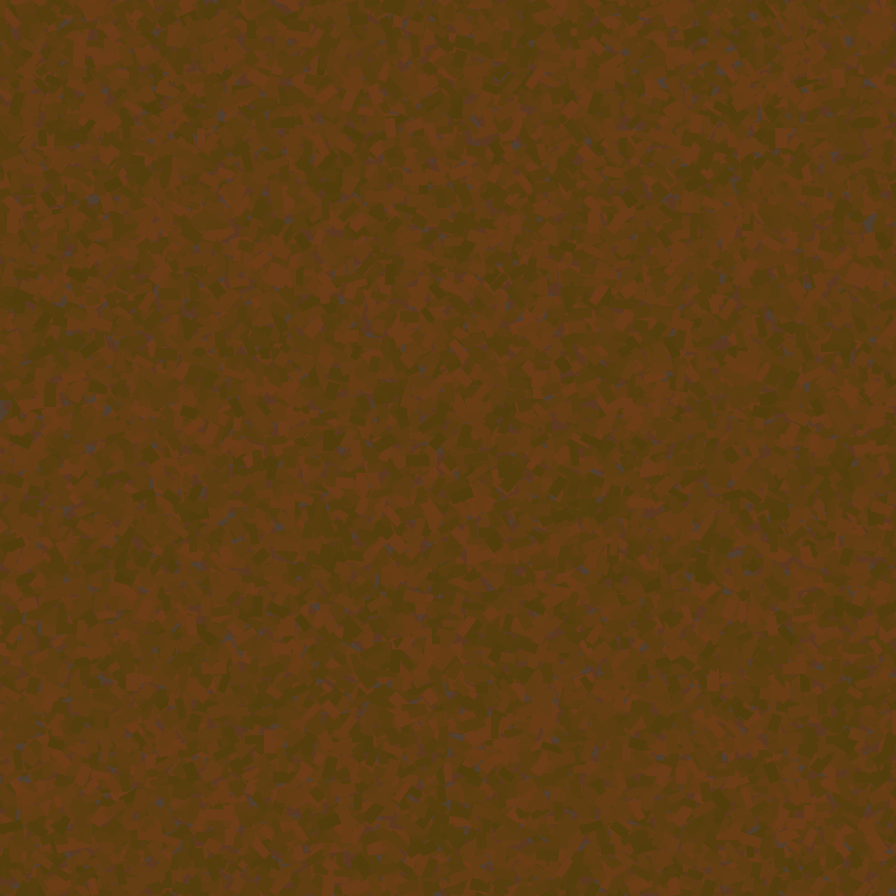
Write a Shadertoy shader that draws this texture.

```glsl
#define CELLS 54.0
#define UNDER_LAYERS 2
#define LAYERS 5
#define UNDER_KEEP 0.8
#define HALF_LENGTH vec2(0.43, 0.75)
#define HALF_WIDTH vec2(0.21, 0.38)
#define SLATE vec3(0.32, 0.25, 0.19)
#define RUST vec3(0.372, 0.22, 0.125)
#define OLIVE vec3(0.325, 0.245, 0.042)
#define ORANGE vec3(0.434, 0.24, 0.09)

float hash(vec2 p) {
    return fract(sin(dot(p, vec2(127.1, 311.7))) * 43758.5453);
}

float boxDistance(vec2 p, vec2 halfSize) {
    vec2 d = abs(p) - halfSize;
    return length(max(d, 0.0)) + min(max(d.x, d.y), 0.0);
}

// Coverage of the flake that belongs to one grid cell
float flakeMask(vec2 p, vec2 cell, vec2 seed, float pixel) {
    vec2 center = cell + vec2(hash(seed), hash(seed + 17.3));
    float angle = 3.14159 * hash(seed + 31.9);
    float c = cos(angle), s = sin(angle);
    vec2 local = mat2(c, -s, s, c) * (p - center);
    vec2 halfSize = vec2(mix(HALF_LENGTH.x, HALF_LENGTH.y, hash(seed + 47.1)),
                         mix(HALF_WIDTH.x, HALF_WIDTH.y, hash(seed + 59.7)));
    return 1.0 - smoothstep(-0.5 * pixel, 0.5 * pixel, boxDistance(local, halfSize));
}

void mainImage(out vec4 fragColor, in vec2 fragCoord) {
    vec2 uv = fragCoord / iResolution.y;
    float pixel = CELLS / iResolution.y;
    vec3 color = SLATE;

    // Sparse rust flakes lie beneath dense olive to orange ones
    for (int layer = 0; layer < LAYERS; layer++) {
        float level = float(layer);
        bool under = layer < UNDER_LAYERS;
        vec2 p = uv * CELLS + level * vec2(0.37, 0.71);
        vec2 base = floor(p);

        for (int y = -1; y <= 1; y++)
        for (int x = -1; x <= 1; x++) {
            vec2 cell = base + vec2(x, y);
            vec2 seed = cell + level * vec2(83.7, 129.3);
            if (under && hash(seed + 71.3) > UNDER_KEEP) continue;
            vec3 flake = under ? RUST : mix(OLIVE, ORANGE, hash(seed + 93.1));
            color = mix(color, flake, flakeMask(p, cell, seed, pixel));
        }
    }
    fragColor = vec4(color, 1.0);
}
```
